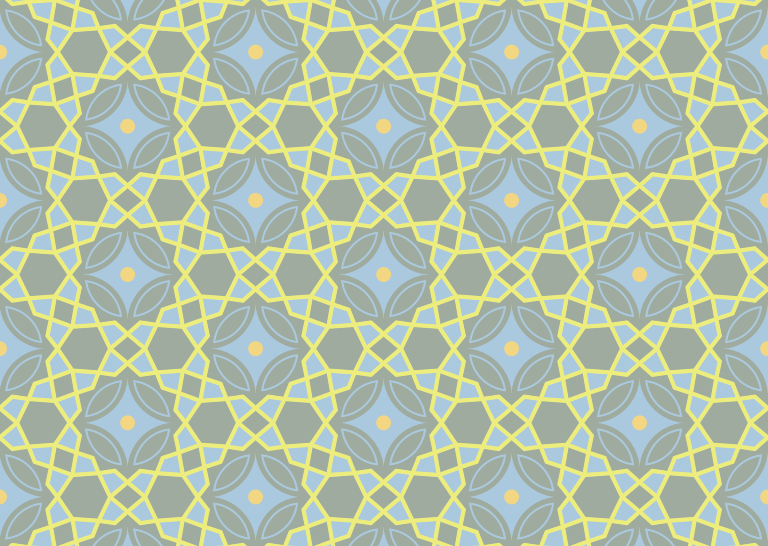
Reproduce this pattern procedurally as a WebGL 2 fragment shader.

```glsl
#version 300 es
precision highp float;

uniform vec2 u_resolution;
out vec4 outColor;

const float PI = 3.14159265;
const float ROOT3 = 1.7320508;

// Layout: canvas width is 1, neighbouring flowers are 1 lattice unit apart
const vec2 ORIGIN = vec2(0.4995, 0.3535);
const vec2 LATTICE_UNIT = vec2(0.19245, 0.1931);
const vec2 CELL = vec2(ROOT3, 1.0);

// Strapwork, in lattice units
const float HEXAGON_TIP = 0.392;
const float ROSETTE_NOTCH = 0.335;
const vec2 DIAMOND_HALF = vec2(0.099, 0.118);
const float STRAP_HALF = 0.0142;

// Flower, in lattice units
const float STAR_TIP = 0.297;
const float PETAL_CENTER = 0.326;
const float PETAL_RADIUS = 0.328;
const float LEAF_DISTANCE = 0.23;
const vec2 LEAF_HALF = vec2(0.166, 0.057);
const float LEAF_LINE_HALF = 0.0068;
const float DOT_RADIUS = 0.050;

const vec3 SAGE = vec3(0.62, 0.67, 0.62);
const vec3 SKY = vec3(0.67, 0.79, 0.87);
const vec3 LEMON = vec3(0.93, 0.93, 0.49);
const vec3 APRICOT = vec3(0.95, 0.84, 0.51);

vec2 polar(float radius, float angle) {
    return radius * vec2(cos(angle), sin(angle));
}

// Offset from the nearest point of the triangular lattice
vec2 nearestFlower(vec2 p) {
    vec2 a = mod(p + 0.5 * CELL, CELL) - 0.5 * CELL;
    vec2 b = mod(p, CELL) - 0.5 * CELL;
    return dot(a, a) < dot(b, b) ? a : b;
}

// Fold the six-fold symmetry into one wedge of 30 degrees
vec2 foldWedge(vec2 q) {
    float angle = atan(q.y, q.x);
    return polar(length(q), abs(mod(angle + PI / 6.0, PI / 3.0) - PI / 6.0));
}

// Signed distance to the convex tile between hexagon, diamond and rosette
float strapTile(vec2 w) {
    vec2 axis = polar(1.0, PI / 6.0);
    vec2 corners[4] = vec2[4](
        vec2(HEXAGON_TIP, 0.0),
        polar(ROSETTE_NOTCH, PI / 12.0),
        axis * (0.5 - DIAMOND_HALF.x),
        axis * 0.5 + vec2(axis.y, -axis.x) * DIAMOND_HALF.y);
    float nearest = 1e3;
    float side = -1e3;
    for (int i = 0; i < 4; i++) {
        vec2 start = corners[i];
        vec2 edge = corners[(i + 1) % 4] - start;
        vec2 d = w - start;
        nearest = min(nearest, length(d - edge * clamp(dot(d, edge) / dot(edge, edge), 0.0, 1.0)));
        side = max(side, edge.x * d.y - edge.y * d.x);
    }
    return side < 0.0 ? -nearest : nearest;
}

// Four-pointed star cut out by the round inner sides of the petals
float concaveStar(vec2 f) {
    float petal = PETAL_RADIUS - length(f - PETAL_CENTER);
    return max(petal, (f.x + f.y - STAR_TIP) * sqrt(0.5));
}

// Almond formed by two arcs, lying across the diagonal
float leaf(vec2 f) {
    vec2 d = vec2(f.x - f.y, f.x + f.y) * sqrt(0.5) - vec2(0.0, LEAF_DISTANCE);
    float radius = dot(LEAF_HALF, LEAF_HALF) / (2.0 * LEAF_HALF.y);
    return length(vec2(d.x, abs(d.y) + radius - LEAF_HALF.y)) - radius;
}

void main() {
    vec2 p = (gl_FragCoord.xy / u_resolution.x - ORIGIN) / LATTICE_UNIT;
    float soft = 0.6 / (u_resolution.x * LATTICE_UNIT.x);
    vec2 q = nearestFlower(p);
    vec2 f = abs(q);
    float tile = strapTile(foldWedge(q));

    // Sky areas
    float sky = min(min(tile, concaveStar(f)), abs(leaf(f)) - LEAF_LINE_HALF);
    vec3 color = mix(SKY, SAGE, smoothstep(-soft, soft, sky));

    // Flower centre and straps
    color = mix(APRICOT, color, smoothstep(-soft, soft, length(q) - DOT_RADIUS));
    color = mix(LEMON, color, smoothstep(-soft, soft, abs(tile) - STRAP_HALF));
    outColor = vec4(color, 1.0);
}
```
